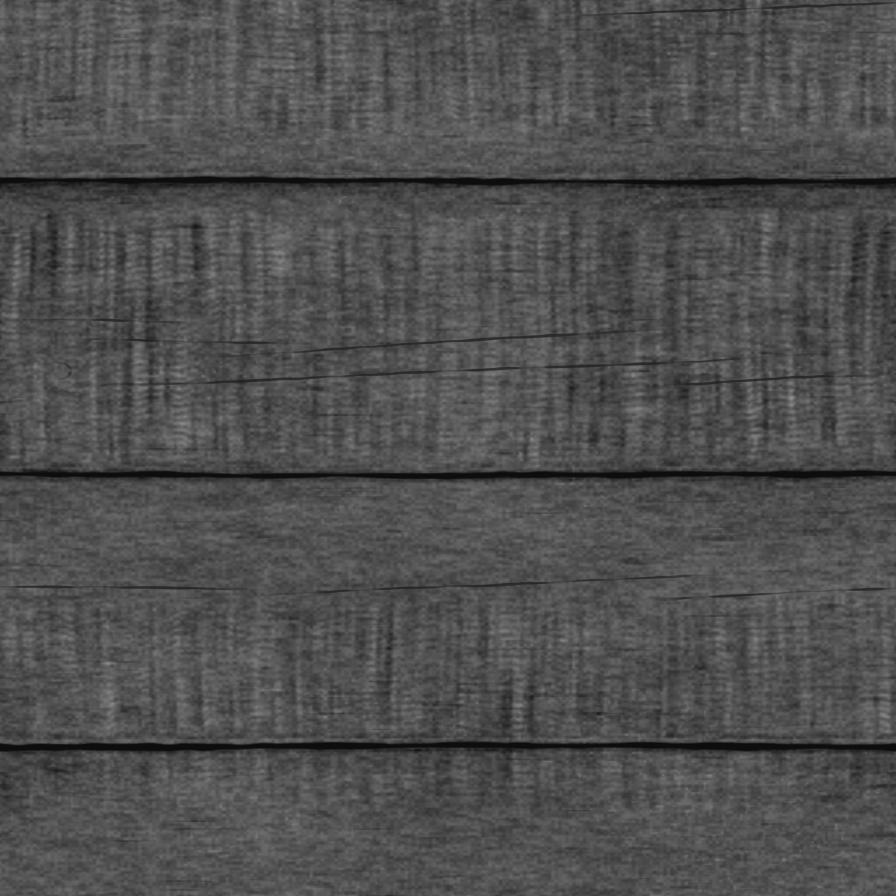
Give the GLSL for this texture, as a Shadertoy shader.

```glsl
// Weathered charcoal planks: horizontal boards with saw marks, fine grain, cracks and dark gaps.
const float BASE_TONE = 0.325;
const float GAP_TONE = 0.05;
const float CRACK_TONE = 0.13;
const float FIBRE_DEPTH = 0.095;
const float SPECKLE_DEPTH = 0.095;
const float SAW_DEPTH = 0.20;
const float CRACK_WIDTH = 0.0011;
const vec2 KNOT = vec2(0.065, 0.586);
const float TAU = 6.2832;

// Each gap: height, half width, shade below, lip above
const vec4 GAPS[3] = vec4[3](
    vec4(0.798, 0.0026, 0.075, 0.06),
    vec4(0.470, 0.0028, 0.020, -0.03),
    vec4(0.167, 0.0027, 0.035, 0.06));

// Each saw-marked zone: bottom, top, strength, raggedness
const vec4 SAW_ZONES[4] = vec4[4](
    vec4(0.855, 1.030, 0.85, 0.014),
    vec4(0.490, 0.755, 1.00, 0.014),
    vec4(0.178, 0.330, 0.85, 0.008),
    vec4(0.105, 0.158, 0.60, 0.022));

// Each crack: start x, end x, start y, end y
const vec4 CRACKS[9] = vec4[9](
    vec4(0.08, 0.36, 0.621, 0.617),
    vec4(0.22, 0.78, 0.601, 0.636),
    vec4(0.10, 0.99, 0.568, 0.607),
    vec4(0.00, 0.22, 0.644, 0.640),
    vec4(0.72, 1.00, 0.570, 0.583),
    vec4(-0.1, 0.31, 0.347, 0.343),
    vec4(0.27, 0.86, 0.336, 0.360),
    vec4(0.72, 1.10, 0.329, 0.350),
    vec4(0.62, 1.10, 0.983, 1.000));

float hash(vec2 p) {
    vec3 q = fract(p.xyx * 0.1031);
    q += dot(q, q.yzx + 33.33);
    return fract((q.x + q.y) * q.z);
}

// Value noise that tiles over the unit square for whole-number frequencies
float noise(vec2 uv, vec2 freq) {
    vec2 p = uv * freq, cell = floor(p), f = fract(p);
    f = f * f * (3.0 - 2.0 * f);
    vec2 a = mod(cell, freq), b = mod(cell + 1.0, freq);
    vec2 salt = freq * 1.7;
    return mix(mix(hash(a + salt), hash(vec2(b.x, a.y) + salt), f.x),
               mix(hash(vec2(a.x, b.y) + salt), hash(b + salt), f.x), f.y);
}

// Strength of the saw marks, with ragged ends that follow each tooth
float sawMask(vec2 uv) {
    float tooth = noise(vec2(uv.x, 0.0), vec2(72.0, 3.0)) - 0.5;
    float mask = 0.0;
    for (int i = 0; i < 4; i++) {
        vec4 zone = SAW_ZONES[i];
        float y = uv.y + tooth * zone.w * 2.0;
        mask += zone.z * smoothstep(zone.x - 0.008, zone.x + 0.012, y)
                       * (1.0 - smoothstep(zone.y - 0.012, zone.y + 0.008, y));
    }
    return mask;
}

// Rippled vertical streaks left by the saw, centred on zero
float sawMarks(vec2 uv) {
    vec2 p = vec2(uv.x + 0.002 * sin(uv.y * 23.0 + TAU * uv.x), uv.y);
    float streak = 0.6 * noise(p, vec2(170.0, 14.0)) + 0.4 * noise(p, vec2(76.0, 7.0)) - 0.5;
    float ripple = sin(uv.y * TAU * 125.0 + 6.0 * noise(uv, vec2(60.0, 20.0)));
    float ridge = 0.10 * sin(TAU * 38.0 * p.x + 5.0 * noise(uv, vec2(8.0, 4.0)));
    float patches = 0.5 + noise(uv, vec2(12.0, 11.0));
    return patches * (streak * (1.0 + 0.4 * ripple) + 0.05 * ripple + ridge);
}

// Thin straight splits that fade in and out along their length
float crackMask(vec2 uv, float px) {
    float mask = 0.0;
    float wobble = 0.0025 * (noise(uv, vec2(9.0, 5.0)) - 0.5) + 0.001 * (noise(uv, vec2(60.0, 9.0)) - 0.5);
    for (int i = 0; i < 9; i++) {
        vec4 c = CRACKS[i];
        float t = (uv.x - c.x) / (c.y - c.x);
        float taper = smoothstep(0.0, 0.15, t) * (1.0 - smoothstep(0.75, 1.0, t));
        float n = noise(vec2(uv.x, float(i) * 0.11), vec2(32.0, 9.0));
        float width = CRACK_WIDTH * (0.3 + n);
        float dist = abs(uv.y - mix(c.z, c.w, t) - wobble);
        float ink = 1.0 - smoothstep(width - 0.5 * px, width + px, dist);
        mask = max(mask, taper * ink * (0.35 + 0.65 * smoothstep(0.15, 0.5, n)));
    }
    return mask;
}

void mainImage(out vec4 fragColor, in vec2 fragCoord) {
    vec2 uv = fragCoord / iResolution.xy;
    float px = 1.0 / iResolution.y;

    // Grain bends gently, and swirls around the knot
    vec2 k = (uv - KNOT) * vec2(1.0, 1.5);
    float swirl = exp(-dot(k, k) * 400.0);
    vec2 g = uv;
    g.y += 0.010 * (noise(uv, vec2(5.0, 7.0)) - 0.5) + 0.012 * swirl * sin(k.x * 60.0);

    // Layered wood tone
    float tone = BASE_TONE + 0.06 * (noise(uv, vec2(4.0, 9.0)) - 0.5);
    tone += 0.05 * (noise(g, vec2(9.0, 70.0)) - 0.5);
    tone += FIBRE_DEPTH * (noise(g, vec2(64.0, 250.0)) - 0.5);
    tone += SPECKLE_DEPTH * (noise(uv, vec2(256.0, 300.0)) - 0.5);
    tone += SAW_DEPTH * sawMask(uv) * sawMarks(uv);

    // Hairline fibres, pale flecks and the knot ring
    float hair = noise(g + 0.004 * uv.x * (1.0 - uv.x), vec2(14.0, 210.0));
    tone -= 0.08 * smoothstep(0.78, 0.95, hair) * noise(uv, vec2(50.0, 60.0));
    tone += 0.09 * smoothstep(0.78, 1.0, noise(uv, vec2(150.0, 200.0))) * noise(uv, vec2(8.0, 14.0));
    float ring = 1.0 - smoothstep(0.0, 0.003, abs(length(k) - 0.014));
    tone -= 0.09 * ring * smoothstep(-0.01, 0.01, k.x);
    tone = mix(tone, CRACK_TONE, 0.8 * crackMask(uv, px));

    // Gaps, with a worn lip above and shade below
    for (int i = 0; i < 3; i++) {
        vec4 gap = GAPS[i];
        float phase = float(i) * 2.1;
        float d = uv.y - gap.x - 0.001 * sin(TAU * uv.x + phase) - 0.0005 * sin(TAU * uv.x * 5.0 + phase);
        float width = gap.y * (0.4 + 1.1 * noise(vec2(uv.x, phase * 0.1), vec2(11.0, 7.0)));
        float rough = noise(uv, vec2(48.0, 160.0));
        tone -= gap.z * (1.0 - smoothstep(0.005, 0.045, -d)) * smoothstep(-0.004, 0.0, -d);
        tone -= 0.09 * (1.0 - smoothstep(0.003, 0.009, abs(d + 0.001)));
        tone += gap.w * rough * smoothstep(0.002, 0.005, d) * (1.0 - smoothstep(0.006, 0.011, d));
        tone -= 0.09 * smoothstep(0.007, 0.010, d) * (1.0 - smoothstep(0.010, 0.020, d)) * rough;
        float edge = abs(d) + 0.002 * (rough - 0.5);
        tone = mix(tone, GAP_TONE, 1.0 - smoothstep(width - px, width + 1.5 * px, edge));
    }
    fragColor = vec4(vec3(clamp(tone, 0.0, 1.0)), 1.0);
}
```
